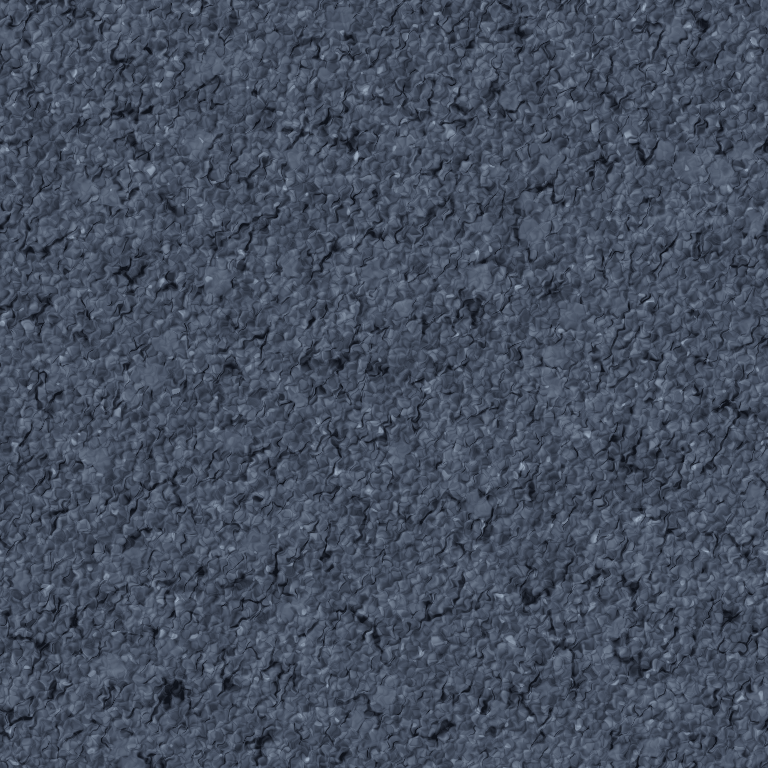
Reproduce this texture procedurally as a Shadertoy shader.

```glsl
const vec3 SHADOW = vec3(0.11, 0.13, 0.17);
const vec3 BODY = vec3(0.29, 0.33, 0.40);
const vec3 GLINT = vec3(0.47, 0.52, 0.59);

const float MEAN_TONE = 0.47;
const float COARSE_GRAINS = 75.0;   // cells across the canvas
const float FINE_GRAINS = 142.0;
const float STONES = 19.0;
const float SPECKS = 56.0;
const float CRACKS = 21.0;
const vec2 TO_LIGHT = vec2(-0.0029, 0.0020);
const float RELIEF_GAIN = 0.85;
const float CRACK_DEPTH = 0.42;
const float CRACK_WIDTH = 0.13;
const float RAGGEDNESS = 0.0045;
const mat2 TURN = mat2(0.80, 0.60, -0.60, 0.80);
const mat2 CRACK_LEAN = mat2(1.25, -0.25, -0.45, 0.70);

vec3 hash3(vec2 p) {
    vec3 q = fract(p.xyx * vec3(0.1031, 0.1030, 0.0973));
    q += dot(q, q.yxz + 33.33);
    return fract((q.xxy + q.yzz) * q.zyx);
}

// Layered sines, roughly within -1 to 1
vec2 swirl(vec2 p) {
    vec2 sum = vec2(0.0);
    for (int i = 0; i < 4; i++) {
        p = TURN * p * 1.37 + vec2(1.7, 9.2);
        sum += sin(p + 1.3 * sin(p.yx * 0.83));
    }
    return sum * 0.25;
}

// Cellular noise: nearest distance, gap to the second, two random values
vec4 cells(vec2 p) {
    vec2 base = floor(p);
    float first = 9.0, second = 9.0;
    vec2 id = vec2(0.0);
    for (int y = -1; y <= 1; y++) {
        for (int x = -1; x <= 1; x++) {
            vec2 cell = base + vec2(x, y);
            vec3 h = hash3(cell + 71.0);
            float d = length(cell + h.xy - p);
            if (d < first) {
                second = first;
                first = d;
                id = vec2(h.z, fract(h.z * 57.3 + h.x));
            } else {
                second = min(second, d);
            }
        }
    }
    return vec4(first, second - first, id);
}

float grainTone(vec4 grain) {
    return (grain.z - 0.5) * smoothstep(0.0, 0.28, grain.y);
}

// x: height of the domed grains, y: their own tone
vec2 relief(vec2 p) {
    vec4 coarse = cells(p * COARSE_GRAINS);
    vec4 fine = cells(TURN * p * FINE_GRAINS + 13.7);
    float height = 0.65 * (1.0 - coarse.x * coarse.x) + 0.40 * (1.0 - fine.x * fine.x);
    return vec2(height, 0.28 * grainTone(coarse) + 0.34 * grainTone(fine));
}

// Broken, steeply leaning fissures
float cracks(vec2 p, float scale) {
    float gap = cells(CRACK_LEAN * p * scale + 5.3).y;
    float present = smoothstep(0.08, 0.38, swirl(p * scale * 1.3 + 4.0).x);
    return present * (1.0 - smoothstep(0.03, CRACK_WIDTH, gap));
}

void mainImage(out vec4 fragColor, in vec2 fragCoord) {
    vec2 uv = fragCoord / iResolution.y;
    vec2 p = uv + RAGGEDNESS * swirl(uv * 110.0);

    // Side-lit grains
    vec2 here = relief(p);
    float slope = here.x - relief(p + TO_LIGHT).x;
    float grit = RELIEF_GAIN * slope + here.y;

    // Scattered smooth stones
    vec4 stone = cells(p * STONES + 2.9);
    float stoneSize = mix(0.18, 0.38, stone.w);
    float stoneMask = step(0.78, stone.z) * smoothstep(0.0, 0.12, stone.y)
                    * (1.0 - smoothstep(stoneSize - 0.08, stoneSize, stone.x));
    float tone = MEAN_TONE + grit * mix(1.0, 0.45, stoneMask) + 0.13 * stoneMask;

    // Broad unevenness
    tone += 0.07 * swirl(uv * 16.0).x + 0.06 * swirl(uv * 45.0).y;

    // Cracks at two sizes
    float fissure = max(cracks(p, CRACKS), 0.85 * cracks(p + 0.37, CRACKS * 2.1));
    tone -= CRACK_DEPTH * fissure * (1.0 - 0.8 * stoneMask);

    // Pale mineral specks
    vec4 speck = cells(p * SPECKS + 8.1);
    float speckSize = mix(0.16, 0.36, speck.w * speck.w);
    float speckMask = step(0.87, speck.z) * (1.0 - smoothstep(speckSize * 0.45, speckSize, speck.x));
    tone += mix(0.30, 0.60, speck.w) * speckMask;

    tone = clamp(tone, -0.15, 1.45);
    vec3 color = tone < 0.5 ? mix(SHADOW, BODY, tone * 2.0) : mix(BODY, GLINT, tone * 2.0 - 1.0);
    fragColor = vec4(color, 1.0);
}
```
